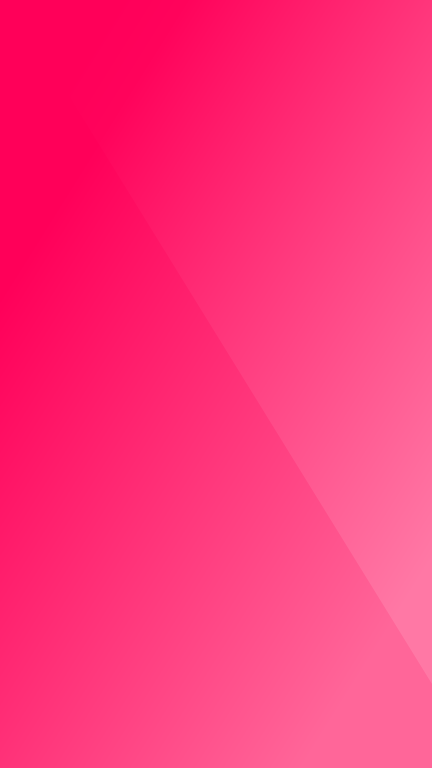
Reproduce this background procedurally as a Shadertoy shader.

```glsl
// A pink diagonal gradient, deep at the upper left and pale at the lower right,
// with a sheer white pane covering everything right of one slanted edge.
// Both the gradient and the pane's opacity are ramps along the same direction.

const vec3 DEEP_PINK = vec3(1.0, 0.0, 0.35);
const vec3 PALE_PINK = vec3(1.0, 0.40, 0.60);
const vec3 PANE_WHITE = vec3(1.0);
const vec2 RAMP_DIRECTION = vec2(0.90, 1.0);
const float PANE_OPACITY = 0.12;

// Linear ramp from 0 at start to 1 at end, held flat outside.
float ramp(float start, float end, float value) {
    return clamp((value - start) / (end - start), 0.0, 1.0);
}

// Antialiased coverage of the area right of the line x = offset + slope * y.
float rightOfLine(vec2 p, float offset, float slope, vec2 pixel) {
    float side = p.x - offset - slope * p.y;
    float blur = length(vec2(1.0, slope) * pixel);
    return smoothstep(-0.6 * blur, 0.6 * blur, side);
}

void mainImage(out vec4 fragColor, in vec2 fragCoord) {
    // Canvas fractions, measured from the upper left corner.
    vec2 pixel = 1.0 / iResolution.xy;
    vec2 p = fragCoord * pixel;
    p.y = 1.0 - p.y;

    // Diagonal base gradient.
    float along = dot(p, RAMP_DIRECTION);
    vec3 color = mix(DEEP_PINK, PALE_PINK, ramp(0.39, 1.63, along));

    // Translucent pane, fading in from the upper left.
    float opacity = PANE_OPACITY * ramp(0.25, 1.65, along);
    float pane = rightOfLine(p, 0.023, 1.097, pixel);
    color = mix(color, PANE_WHITE, opacity * pane);

    fragColor = vec4(color, 1.0);
}
```
